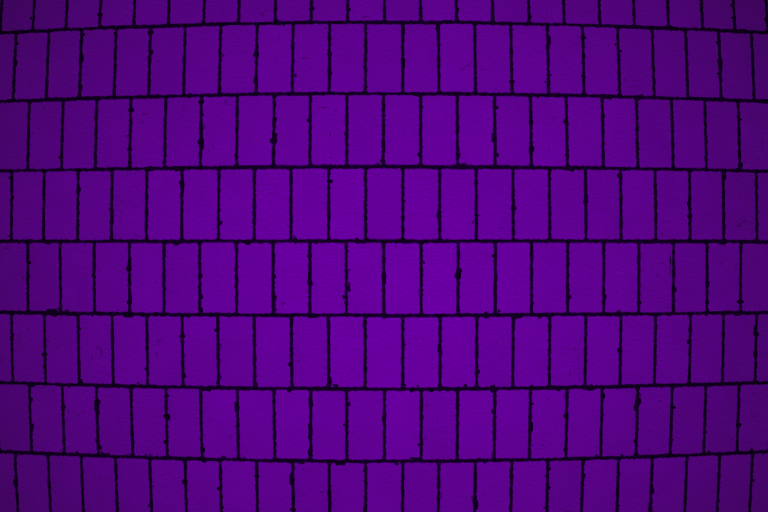
Give the GLSL for this texture, as a Shadertoy shader.

```glsl
// Wall of upright violet bricks in half-offset rows, seen through a slight barrel lens.
// Each cell holds a rounded box with jittered joints and noisy, chipped edges;
// grain, pits and a soft vignette shade the faces.

const vec2  PITCH        = vec2(0.0727, 0.1453); // brick spacing, canvas heights
const vec2  HALF_JOINT   = vec2(0.0030, 0.0034); // half widths of the dark joints
const float ROW_ORIGIN   = 0.0293;               // height of a row line above centre
const float LENS         = 0.09;                 // barrel distortion
const float CORNER       = 0.0045;               // brick corner radius
const float SOFTNESS     = 0.0020;               // blur of brick edges
const float JOINT_JITTER = 0.0020;               // wander of joint positions
const float ROUGHNESS    = 0.0022;               // ripple along brick edges
const float CHIP_DEPTH   = 0.0045;               // size of broken bits
const float TONE_SPREAD  = 0.05;                 // brightness change between bricks
const float GRAIN        = 0.07;                 // fine surface texture
const vec3  BRICK_CENTRE = vec3(0.405, 0.000, 0.622);
const vec3  BRICK_CORNER = vec3(0.245, 0.022, 0.365);
const vec3  JOINT_COLOR  = vec3(0.065, 0.000, 0.120);

float hash(vec2 p) {
    return fract(sin(dot(p, vec2(127.1, 311.7))) * 43758.5453);
}

float noise(vec2 p) {
    vec2 i = floor(p), f = fract(p);
    f = f * f * (3.0 - 2.0 * f);
    return mix(mix(hash(i), hash(i + vec2(1, 0)), f.x),
               mix(hash(i + vec2(0, 1)), hash(i + vec2(1, 1)), f.x), f.y);
}

float roundedBox(vec2 p, vec2 halfSize, float radius) {
    vec2 d = abs(p) - halfSize + radius;
    return length(max(d, 0.0)) + min(max(d.x, d.y), 0.0) - radius;
}

// Small random shift of one joint, shared by the bricks on both sides of it
float jointShift(vec2 id) {
    return (hash(id + 17.3) - 0.5) * JOINT_JITTER;
}

void mainImage(out vec4 fragColor, in vec2 fragCoord) {
    vec2 p = (fragCoord - 0.5 * iResolution.xy) / iResolution.y;
    vec2 wall = p * (1.0 + LENS * dot(p, p));
    float pixel = 1.0 / iResolution.y;

    // Cell layout: every other row moves by half a brick
    float rowPos = (wall.y - ROW_ORIGIN) / PITCH.y;
    float row = floor(rowPos);
    float colPos = wall.x / PITCH.x + 0.5 * (1.0 - mod(row, 2.0));
    vec2 id = vec2(floor(colPos), row);
    vec2 local = (vec2(colPos, rowPos) - id - 0.5) * PITCH;

    // Brick outline between its two jittered side joints
    float left = jointShift(id), right = jointShift(id + vec2(1, 0));
    vec2 centre = vec2(0.5 * (left + right), (hash(id + 5.1) - 0.5) * 0.0016);
    vec2 halfSize = 0.5 * PITCH - HALF_JOINT + vec2(0.5 * (right - left), 0.0);
    float d = roundedBox(local - centre, halfSize, CORNER);

    // Worn edges
    d += (noise(wall * 210.0) - 0.5) * ROUGHNESS;
    d += smoothstep(0.78, 0.98, noise(wall * 75.0 + 40.0)) * CHIP_DEPTH;
    float edge = max(SOFTNESS, 0.7 * pixel);
    float face = 1.0 - smoothstep(-edge, edge, d);

    // Face relief: grain lit from above, tone per brick, sparse pits
    vec2 g = wall * vec2(190.0, 260.0);
    float relief = noise(g) - noise(g + vec2(0.3, 0.8));
    float tone = 1.0 + (hash(id) - 0.5) * TONE_SPREAD + relief * GRAIN;
    tone += (noise(wall * 28.0) - 0.5) * 0.04;
    float pit = smoothstep(0.90, 0.99, noise(wall * vec2(95.0, 130.0) + 9.0));
    tone -= 0.22 * pit * step(0.65, hash(id + 3.7));

    // Vignette and final blend
    vec2 v = p + vec2(0.0, 0.02);
    float fade = clamp(dot(v, v) / 0.81, 0.0, 1.0);
    vec3 brick = mix(BRICK_CENTRE, BRICK_CORNER, fade) * tone;
    vec3 joint = JOINT_COLOR * (1.15 - 0.5 * fade) * (0.8 + 0.5 * noise(wall * 120.0));
    fragColor = vec4(mix(joint, brick, face), 1.0);
}
```
